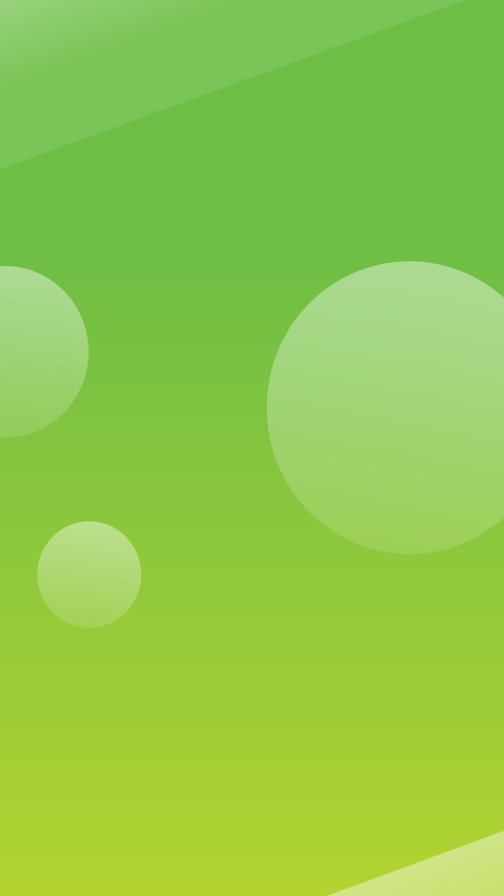
Write a Shadertoy shader that draws this background.

```glsl
// Soft coverage of a signed distance (negative inside)
float cover(float dist) {
    float px = 1.0 / iResolution.y;
    return smoothstep(0.75 * px, -0.75 * px, dist);
}

// White veil in a slightly narrow disc, fading from top to bottom
vec3 addBubble(vec3 color, vec2 p, vec2 center, float radius) {
    vec2 q = (p - center) / vec2(0.975, 1.0);
    float height = dot(q / radius, vec2(0.12, 0.99)) * 0.5 + 0.5;
    float veil = mix(0.13, 0.43, clamp(height, 0.0, 1.0));
    return mix(color, vec3(1.0), veil * cover(length(q) - radius));
}

void mainImage(out vec4 fragColor, in vec2 fragCoord) {
    // Height runs 0 to 1, width 0 to 9/16
    vec2 p = fragCoord / iResolution.xy * vec2(0.5625, 1.0);

    // Lime to leaf green backdrop
    vec3 lime = vec3(0.70, 0.827, 0.192);
    vec3 leaf = vec3(0.427, 0.745, 0.271);
    vec3 color = mix(lime, leaf, clamp(p.y / 0.73, 0.0, 1.0));

    // Slanted band with a brighter upper left corner
    vec2 bandNormal = normalize(vec2(-0.364, 1.0));
    float band = dot(p - vec2(0.0, 0.811), bandNormal);
    float glow = clamp((band - 0.085) / 0.092, 0.0, 1.0);
    color = mix(color, vec3(1.0), (0.10 + 0.20 * glow) * cover(-band));

    // Pale wedge in the lower right corner
    float wedge = dot(p - vec2(0.3646, 0.0), normalize(vec2(-0.368, 1.0)));
    float wedgeVeil = mix(0.42, 0.28, clamp(-wedge / 0.07, 0.0, 1.0));
    color = mix(color, vec3(1.0), wedgeVeil * cover(wedge));

    // Translucent bubbles
    color = addBubble(color, p, vec2(0.457, 0.545), 0.1634);
    color = addBubble(color, p, vec2(0.0056, 0.6074), 0.0957);
    color = addBubble(color, p, vec2(0.0996, 0.3587), 0.0595);

    fragColor = vec4(color, 1.0);
}
```
